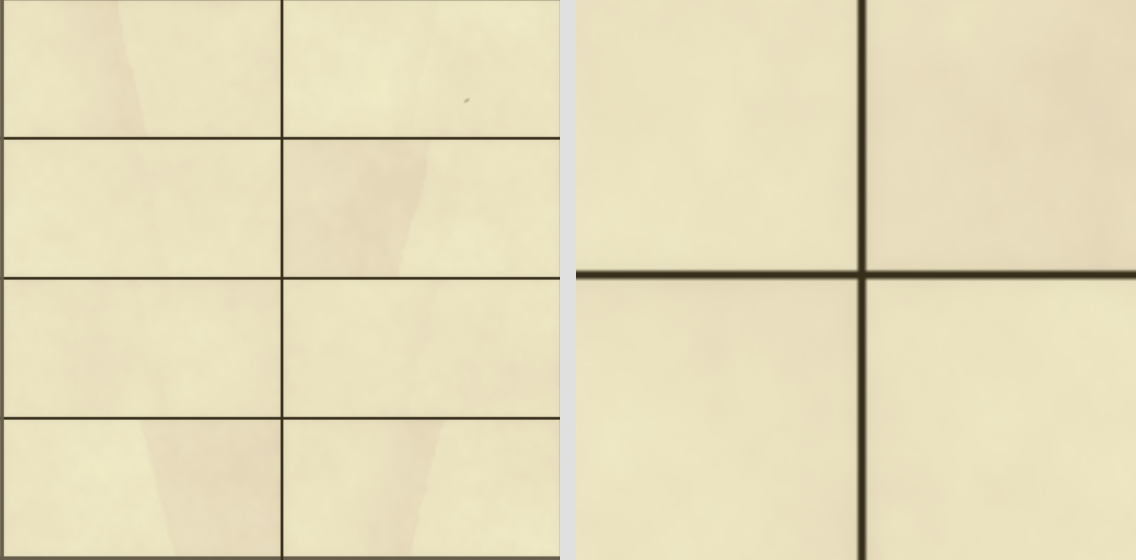
Left, the full canvas; right, a detail of the centre.
Reproduce this texture procedurally as a Shadertoy shader.

```glsl
// Cream stone wall tiles, two across and four down, with dark joints and soft veins.

const vec2 GRID = vec2(2.0, 4.0);
const vec2 ORIGIN = vec2(0.0035, 0.003);
const vec3 CREAM = vec3(0.935, 0.910, 0.767);
const vec3 TAN = vec3(0.903, 0.855, 0.732);
const vec3 JOINT = vec3(0.21, 0.18, 0.10);
const vec3 WORN_JOINT = vec3(0.40, 0.37, 0.29);
const vec3 SPECK = vec3(0.68, 0.66, 0.50);

float hash(vec2 p) {
    vec3 q = fract(vec3(p.xyx) * 0.1031);
    q += dot(q, q.yzx + 33.33);
    return fract((q.x + q.y) * q.z);
}

// Value noise that wraps after a whole number of cells.
float noise(vec2 p, vec2 period) {
    vec2 i = floor(p), f = fract(p);
    f = f * f * (3.0 - 2.0 * f);
    vec2 a = mod(i, period), b = mod(i + 1.0, period);
    return mix(mix(hash(a), hash(vec2(b.x, a.y)), f.x),
               mix(hash(vec2(a.x, b.y)), hash(b), f.x), f.y);
}

// Sum of octaves, centred on zero.
float mottle(vec2 uv, vec2 cells, vec2 shift) {
    float sum = 0.0, weight = 0.5;
    for (int i = 0; i < 5; i++) {
        sum += weight * (noise(uv * cells + shift, cells) - 0.5);
        cells *= 2.0;
        shift += 17.0;
        weight *= 0.62;
    }
    return sum;
}

// Shaded band with one crisp slanted edge; kind sets its width and strength.
float vein(vec2 local, float kind, float lean, float seed, float wobble) {
    float wide = 1.0 - smoothstep(0.20, 0.24, kind);
    float faint = step(0.5, kind);
    float side = lean < 0.0 && wide > 0.5 ? 1.0 : -1.0;
    float edge = 0.46 + 0.10 * seed + 0.12 * lean * (local.y - 0.5) + 0.04 * wobble;
    float d = side * (local.x - edge);
    float width = mix(mix(0.28, 0.10, faint), 1.6, wide);
    float band = smoothstep(-0.004, 0.012, d) * (1.0 - smoothstep(width * 0.15, width, d));
    return band * mix(1.0, 0.3, faint);
}

// Small slanted chip mark.
float speck(vec2 offset) {
    vec2 r = mat2(0.83, -0.56, 0.56, 0.83) * offset;
    return 1.0 - smoothstep(0.2, 1.0, length(r / vec2(0.009, 0.005)));
}

// x: joint coverage, y: wear of the outer joint, z: distance to the joint.
vec3 joint(float q, float count, float pixel) {
    float line = round(q);
    float outer = 1.0 - step(0.5, mod(line, count));
    float d = abs(q - line) / count;
    float halfWidth = 0.0024 + 0.0011 * outer;
    float soft = max(0.0017, 0.7 * pixel);
    return vec3(1.0 - smoothstep(halfWidth - soft, halfWidth + soft, d), outer, d);
}

void mainImage(out vec4 fragColor, in vec2 fragCoord) {
    vec2 uv = fragCoord / iResolution.xy;
    vec2 q = (uv - ORIGIN) * GRID;
    vec2 tile = mod(floor(q), GRID);
    vec2 local = fract(q);

    // Each tile gets its own cut of stone.
    float seed = hash(tile + 3.7);
    vec2 shift = floor(64.0 * vec2(seed, hash(tile + 11.3)));
    float kind = fract(0.20 + 0.27 * tile.x + 0.35 * tile.y);
    float lean = 2.0 * tile.x - 1.0;

    float cloud = mottle(uv, vec2(6.0), shift);
    float grain = mottle(uv, vec2(48.0, 40.0), shift);
    float shade = vein(local, kind, lean, seed, cloud + 0.5 * grain);
    float tone = 0.31 + 0.95 * cloud + 0.42 * grain + 0.55 * shade;
    vec3 color = mix(CREAM, TAN, clamp(tone, -0.15, 1.15));

    // One kind of tile carries a chip.
    float chipped = step(abs(kind - 0.52), 0.015);
    color = mix(color, SPECK, 0.7 * chipped * speck((local - vec2(0.66, 0.27)) / GRID));

    // Joints, with slight dirt along the tile rims.
    vec2 pixel = 1.0 / iResolution.xy;
    vec3 jx = joint(q.x, GRID.x, pixel.x);
    vec3 jy = joint(q.y, GRID.y, pixel.y);
    color *= 1.0 - 0.05 * exp(-min(jx.z, jy.z) / 0.006);
    color = mix(color, mix(JOINT, WORN_JOINT, jy.y), jy.x);
    color = mix(color, mix(JOINT, WORN_JOINT, jx.y), jx.x);

    fragColor = vec4(color, 1.0);
}
```
